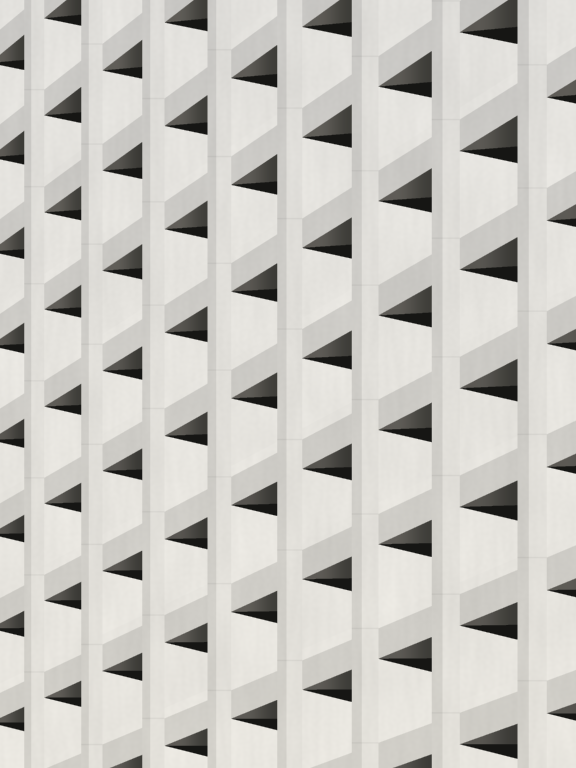
Reproduce this pattern procedurally as a Shadertoy shader.

```glsl
// Concrete facade seen obliquely: vertical fins, sloping spandrel bands and
// wedge-shaped dark openings. Bays widen geometrically to the right, while row
// lines converge by a linear perspective; box supersampling smooths the edges.

// Lengths are fractions of the canvas width; y runs down from the top.
const float FIRST_EDGE = 0.0417;   // left side of fin 0
const float FIRST_BAY = 0.099;     // width of bay 0
const float BAY_GROWTH = 1.07;     // width ratio of neighbouring bays
const float ROW_START = 0.2595;    // row 0 line at x = 0
const float ROW_SLOPE = -0.771;
const float STOREY = 0.1645;       // row spacing at x = 0
const float STOREY_GROWTH = 0.052;
const float FIN = 0.125;           // fin width, share of bay
const float TIP = 0.355;           // left tip of opening, share of bay
const float TIP_DRIFT = 0.005;
const float BAND = 0.265;          // band height, share of storey
const float JOINT = 0.0011;        // half width of panel joints
const float WEAR = 0.022;
const int SAMPLES = 4;
const float FILTER = 1.3;          // filter width in pixels

const vec3 WALL_TOP = vec3(0.892, 0.886, 0.870);
const vec3 WALL_BOTTOM = vec3(0.912, 0.902, 0.876);
const vec3 SHADE_TOP = vec3(0.785, 0.780, 0.768);
const vec3 SHADE_BOTTOM = vec3(0.815, 0.806, 0.780);
const vec3 SOFFIT_LIGHT = vec3(0.360, 0.350, 0.330);
const vec3 SOFFIT_DARK = vec3(0.235, 0.232, 0.215);
const vec3 INTERIOR = vec3(0.085, 0.085, 0.078);

float hash(vec2 p) {
    vec3 q = fract(vec3(p.xyx) * 0.1031);
    q += dot(q, q.yzx + 33.33);
    return fract((q.x + q.y) * q.z);
}

vec2 gradient(vec2 cell) {
    float angle = 6.2832 * hash(cell);
    return vec2(cos(angle), sin(angle));
}

float gradientNoise(vec2 p) {
    vec2 i = floor(p), f = fract(p);
    vec2 s = f * f * f * (f * (f * 6.0 - 15.0) + 10.0);
    vec2 e = vec2(0.0, 1.0);
    float a = dot(gradient(i), f);
    float b = dot(gradient(i + e.yx), f - e.yx);
    float c = dot(gradient(i + e.xy), f - e.xy);
    float d = dot(gradient(i + e.yy), f - e.yy);
    return mix(mix(a, b, s.x), mix(c, d, s.x), s.y);
}

float bayEdge(float bay) {
    return FIRST_EDGE + FIRST_BAY * (pow(BAY_GROWTH, bay) - 1.0) / (BAY_GROWTH - 1.0);
}

float bayAt(float x) {
    return floor(log(1.0 + (x - FIRST_EDGE) * (BAY_GROWTH - 1.0) / FIRST_BAY) / log(BAY_GROWTH));
}

float storeyAt(float x) { return STOREY + STOREY_GROWTH * x; }

float rowLine(float x, float row) {
    return ROW_START + ROW_SLOPE * x + row * storeyAt(x);
}

// Stains, vertical streaks and fine grain
float wear(vec2 p) {
    return gradientNoise(p * vec2(14.0, 9.0))
         + 0.8 * gradientNoise(p * vec2(90.0, 12.0) + 7.0)
         + 0.5 * gradientNoise(p * 130.0 + 31.0);
}

vec3 facade(vec2 p) {
    float bay = bayAt(p.x);
    float left = bayEdge(bay), right = bayEdge(bay + 1.0);
    float u = (p.x - left) / (right - left);
    float tipU = TIP - TIP_DRIFT * bay;
    float tipX = mix(left, right, tipU);
    float v = (p.y - rowLine(p.x, 0.0)) / storeyAt(p.x);
    float row = floor(v + BAND + 0.1);
    v -= row;

    float height = clamp(p.y / 1.333, 0.0, 1.0);
    vec3 wall = mix(WALL_TOP, WALL_BOTTOM, height);
    vec3 shade = mix(SHADE_TOP, SHADE_BOTTOM, height);
    vec3 color = wall;

    if (u < tipU) {
        // Shaded fin and its lit return, cut by level joints
        color = u < FIN ? shade * 1.01 : mix(wall, shade, 0.22);
        float level = (p.y - rowLine(tipX, 0.0)) / storeyAt(tipX) + BAND;
        float jointDistance = abs(fract(level + 0.5) - 0.5) * storeyAt(tipX);
        color *= 1.0 - 0.05 * (1.0 - smoothstep(0.5 * JOINT, 1.5 * JOINT, jointDistance));
    } else {
        // Sloping band above the opening
        if (v > -BAND && v < 0.0) color = shade;
        color *= 1.0 + 0.016 * (hash(vec2(bay, row) + 20.0) - 0.5);

        // Opening: sunlit soffit over a black interior
        float tipY = rowLine(tipX, row);
        float run = p.x - tipX;
        float sillY = tipY + run * (0.20 + 0.04 * tipY);
        float splitY = tipY - run * max(0.10 - 0.08 * tipY, 0.0);
        if (v > 0.0 && p.y < sillY) {
            float across = run / (right - tipX);
            vec3 soffit = mix(SOFFIT_LIGHT, SOFFIT_DARK, smoothstep(0.3, 1.0, across));
            soffit *= 0.94 + 0.12 * hash(vec2(bay, row));
            return p.y < splitY ? soffit : INTERIOR;
        }
    }
    return color * (1.0 + WEAR * wear(p));
}

void mainImage(out vec4 fragColor, in vec2 fragCoord) {
    vec3 sum = vec3(0.0);
    for (int i = 0; i < SAMPLES * SAMPLES; i++) {
        vec2 offset = (vec2(i % SAMPLES, i / SAMPLES) + 0.5) / float(SAMPLES) - 0.5;
        vec2 q = fragCoord + FILTER * offset;
        sum += facade(vec2(q.x, iResolution.y - q.y) / iResolution.x);
    }
    fragColor = vec4(sum / float(SAMPLES * SAMPLES), 1.0);
}
```
